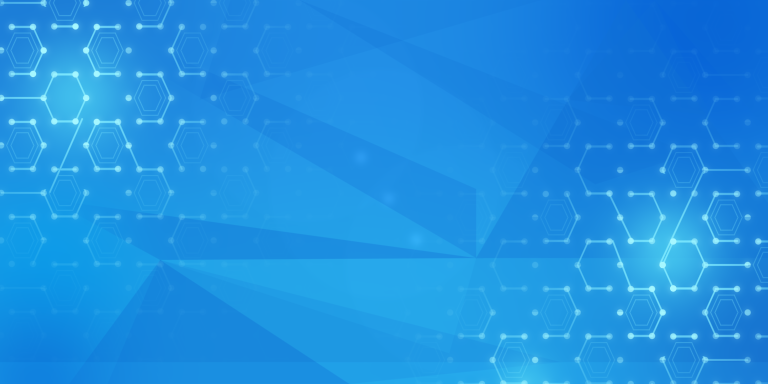
Write a WebGL 2 fragment shader that draws this background.

```glsl
#version 300 es
precision highp float;
// Blue faceted backdrop with glowing hexagon circuits in two corners.
uniform vec2 u_resolution;
out vec4 fragColor;

float hash(vec2 p) {
    p = fract(p * vec2(0.1731, 0.3197) + 0.37);
    p += dot(p, p.yx + 19.19);
    return fract(p.x * p.y * 7.31);
}

float segmentDist(vec2 p, vec2 a, vec2 b) {
    vec2 d = b - a;
    return length(p - a - d * clamp(dot(p - a, d) / dot(d, d), 0.0, 1.0));
}

float halfPlane(vec2 p, vec2 a, vec2 b) {
    vec2 d = normalize(b - a);
    return d.x * (p.y - a.y) - d.y * (p.x - a.x);
}

// Smooth coverage of a triangle, either winding
float facet(vec2 p, vec2 a, vec2 b, vec2 c) {
    float side = sign(halfPlane(c, a, b));
    float d = min(side * halfPlane(p, a, b),
              min(side * halfPlane(p, b, c), side * halfPlane(p, c, a)));
    return smoothstep(-0.002, 0.002, d);
}

float glow(vec2 p, vec2 center, float radius) {
    vec2 d = (p - center) / radius;
    return exp(-dot(d, d));
}

float stroke(float d, float width) {
    float px = 1.0 / u_resolution.y;
    return 1.0 - smoothstep(width - 0.5 * px, width + px, d);
}

// Two interleaved hexagon grids around an origin: x = lines, y = nodes
vec2 circuit(vec2 p, vec2 origin, float outward) {
    vec2 period = vec2(0.2214, 0.2474), size = vec2(0.0554, 0.0612);
    vec2 corner = vec2(0.5 * size.x, size.y), tip = vec2(size.x, 0.0);
    vec2 result = vec2(0.0);
    for (int i = 0; i < 2; i++) {
        float shift = 0.5 * float(i);
        vec2 q = p - origin - period * shift;
        vec2 cell = round(q / period);
        vec2 local = q - cell * period, a = abs(local);
        vec2 id = cell * 7.0 + origin * 31.0 + float(i) * 3.7;
        float top = segmentDist(a, vec2(0.0, size.y), corner);
        float slant = segmentDist(a, corner, tip);

        // Even hexagons open inward, odd ones open outward
        float facing = local.x * (cell.x + shift) * (i == 0 ? 1.0 : -1.0);
        if (i == 0 && cell.x == 0.0) facing = local.y * cell.y + 0.01;
        float line = stroke(top, 0.0022) * step(0.15, hash(id + sign(local.y)));
        line = max(line, stroke(slant, 0.0014) * step(0.0, facing));

        // Horizontal links towards the canvas border
        float reach = outward * q.x;
        if (i == 0 && reach > size.x && reach < period.x - size.x)
            line = max(line, stroke(a.y, 0.0018));

        // Thin nested hexagons
        for (int k = 0; k < 2; k++) {
            vec2 s = 0.74 - 0.2 * float(k) + vec2(0.0);
            float d = min(segmentDist(a, vec2(0.0, corner.y * s.y), corner * s),
                          segmentDist(a, corner * s, tip * s));
            line = max(line, 0.45 * stroke(d, 0.0006) * step(0.2, hash(id + 5.3)));
        }
        float node = min(length(a - corner), length(a - tip));
        float strength = 0.5 + 0.5 * hash(id + sign(local) * 2.3);
        result = max(result, vec2(line, strength * (stroke(node, 0.0075) + 0.25 * exp(-node * node / 0.0002))));
    }
    return result;
}

void main() {
    vec2 p = gl_FragCoord.xy / u_resolution.y;

    // Broad colour gradient
    vec3 color = mix(vec3(0.13, 0.63, 0.90), vec3(0.13, 0.56, 0.90), smoothstep(0.25, 0.9, p.y));
    color = mix(color, vec3(0.02, 0.38, 0.84), 0.95 * glow(p, vec2(1.85, 0.95), 0.46));
    color = mix(color, vec3(0.08, 0.42, 0.80), 0.85 * glow(p, vec2(2.05, 0.08), 0.42));
    color = mix(color, vec3(0.10, 0.47, 0.83), 0.85 * glow(p, vec2(0.15, 1.0), 0.45));
    color = mix(color, vec3(0.03, 0.62, 0.92), 0.8 * glow(p, vec2(0.12, 0.28), 0.25));
    color = mix(color, vec3(0.04, 0.44, 0.84), 0.8 * glow(p, vec2(0.1, 0.0), 0.22));

    // Translucent facets
    vec2 hubL = vec2(0.417, 0.323), hubR = vec2(1.24, 0.328);
    float shade = 0.30 * facet(p, vec2(-0.02, 1.06), vec2(1.24, 0.508), hubR) * smoothstep(0.35, 0.65, p.x);
    shade += 0.40 * facet(p, hubL, vec2(0.13, 0.48), hubR) * smoothstep(0.1, 0.5, p.x);
    shade += 0.36 * facet(p, hubL, vec2(0.18, 0.0), vec2(0.91, 0.0));
    shade += 0.16 * facet(p, hubL, vec2(0.28, 0.0), vec2(0.91, 0.0));
    shade += 0.18 * facet(p, hubL, vec2(1.46, 0.057), vec2(0.91, 0.0));
    shade += 0.36 * facet(p, hubR, vec2(1.63, 1.0), vec2(2.1, 0.328));
    shade += 0.22 * facet(p, vec2(1.477, 0.74), vec2(1.706, 1.0), vec2(1.85, 0.7));
    shade += 0.20 * facet(p, vec2(1.706, 1.0), vec2(2.0, 0.66), vec2(2.0, 1.0));
    shade += 0.22 * facet(p, vec2(0.78, 1.0), vec2(1.80, 0.60), vec2(1.55, 0.52));
    shade += 0.18 * facet(p, vec2(0.52, 0.74), vec2(1.41, 1.0), vec2(0.6, 1.0));
    color = mix(color, vec3(0.06, 0.44, 0.83), min(shade, 0.75));
    color += vec3(0.01, 0.02, 0.01) * facet(p, hubL, hubR, vec2(1.17, 0.08));
    color += vec3(0.01, 0.03, 0.02) * (1.0 - smoothstep(0.055, 0.059, p.y));

    // Faint discs and sparks
    for (int i = 0; i < 3; i++) {
        float k = float(i);
        float d = length(p - vec2(0.8 + 0.2 * k, 0.72 - 0.2 * k));
        color += 0.006 * (1.0 - smoothstep(0.29, 0.31, d));
        color += 0.05 * glow(p, vec2(0.94, 0.59) + k * vec2(0.072, -0.107), 0.018);
    }

    // Cyan light behind the circuits
    float light = 0.75 * glow(p, vec2(0.20, 0.75), 0.14) + 0.8 * glow(p, vec2(1.74, 0.35), 0.13)
                + 0.6 * glow(p, vec2(1.37, 0.0), 0.07);
    color = mix(color, vec3(0.30, 0.82, 0.95), min(light, 0.85));

    // Circuits fading outward from each cluster
    float fadeL = glow(p, vec2(0.20, 0.78), 0.34);
    float fadeR = max(glow(p, vec2(1.76, 0.29), 0.32), 0.6 * glow(p, vec2(1.38, 0.06), 0.18));
    vec2 net = circuit(p, vec2(0.169, 0.745), -1.0) * fadeL + circuit(p, vec2(1.781, 0.31), 1.0) * fadeR;
    float rays = segmentDist(p, vec2(0.214, 0.69), vec2(0.13, 0.50));
    rays = min(rays, segmentDist(p, vec2(0.307, 0.685), vec2(0.362, 0.56)));
    rays = min(rays, segmentDist(p, vec2(1.588, 0.492), vec2(1.646, 0.372)));
    rays = min(rays, segmentDist(p, vec2(1.83, 0.55), vec2(1.72, 0.315)));
    rays = min(rays, segmentDist(p, vec2(1.596, 0.372), vec2(1.643, 0.25)));
    net.x = max(net.x, stroke(rays, 0.0016) * max(fadeL, fadeR));
    color = mix(color, vec3(0.50, 0.92, 1.0), min(net.x * 0.9, 1.0));
    color = mix(color, vec3(0.65, 0.97, 1.0), min(net.y, 1.0));
    fragColor = vec4(color, 1.0);
}
```
